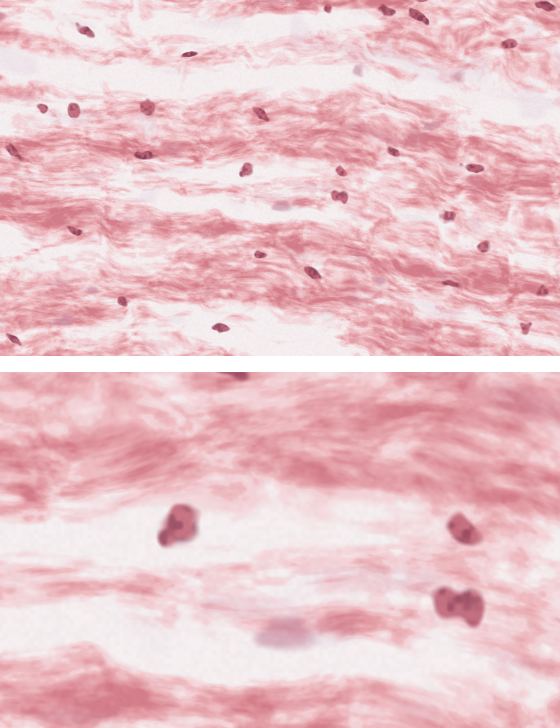
Top, the full canvas; bottom, a detail of the centre.
Write a WebGL 1 fragment shader that draws this texture.

```glsl
precision highp float;
// Stained fibrous tissue: wavy pink collagen strands, pale gaps and scattered dark nuclei.
uniform vec2 u_resolution;

const vec3 GAP = vec3(0.956, 0.932, 0.938);
const vec3 HAZE = vec3(0.95, 0.82, 0.84);
const vec3 PINK = vec3(0.93, 0.73, 0.75);
const vec3 ROSE = vec3(0.90, 0.64, 0.67);
const vec3 DEEP = vec3(0.83, 0.49, 0.54);
const vec3 LILAC = vec3(0.80, 0.68, 0.78);
const vec3 NUCLEUS = vec3(0.76, 0.41, 0.48);
const vec3 CHROMATIN = vec3(0.50, 0.20, 0.30);

float hash(vec2 p) {
  vec3 q = fract(p.xyx * vec3(0.1031, 0.1030, 0.0973));
  q += dot(q, q.yzx + 33.33);
  return fract((q.x + q.y) * q.z);
}

float noise(vec2 p) {
  vec2 i = floor(p), f = fract(p);
  f = f * f * (3.0 - 2.0 * f);
  float low = mix(hash(i), hash(i + vec2(1.0, 0.0)), f.x);
  float high = mix(hash(i + vec2(0.0, 1.0)), hash(i + 1.0), f.x);
  return mix(low, high, f.y);
}

// Layered noise centred on zero with a spread of about one.
float layers(vec2 p) {
  float sum = 0.0, weight = 0.5;
  for (int i = 0; i < 3; i++) {
    sum += weight * (noise(p) - 0.5);
    p = p * 2.03 + vec2(17.3, 41.7);
    weight *= 0.5;
  }
  return sum * 8.3;
}

// Bends space so that the strands run along x.
vec2 flow(vec2 p) {
  float sag = 0.06 * p.x + 0.05 * p.x * p.x * (1.2 - p.y);
  float wave = 0.10 * (noise(p * vec2(2.2, 3.0) + 5.0) - 0.5);
  float ripple = 0.025 * (noise(p * vec2(8.0, 12.0) + 30.0) - 0.5);
  return vec2(p.x, p.y + sag + wave + ripple);
}

// Thin continuous line where the noise crosses its middle value.
float strand(vec2 p, float width) {
  return 1.0 - smoothstep(0.0, width, abs(noise(p) - 0.5));
}

// Amount of collagen: long bands, torn wisps, fine fibres, flecks and strands.
float collagen(vec2 p, vec2 s) {
  float bands = layers(s * vec2(1.5, 15.5) + vec2(3.0, 8.0));
  vec2 curl = vec2(noise(p * 15.0 + 60.0), noise(p * 15.0 + 90.0)) - 0.5;
  float wisps = layers(s * vec2(9.0, 22.0) + curl * 1.8 + 20.0);
  float body = 0.68 * bands + 0.42 * wisps;
  float fibres = layers(s * vec2(20.0, 75.0) + curl * 1.2 + 50.0);
  float flecks = layers(s * vec2(55.0, 95.0) + curl * 2.0 + 80.0);
  float cover = smoothstep(-1.1, 0.2, body);
  float lines = 0.6 * strand(s * vec2(1.4, 10.0) + 70.0, 0.06);
  lines += 0.4 * strand(s * vec2(2.5, 17.0) + 110.0, 0.05);
  float fine = 0.34 * fibres + 0.24 * flecks;
  return body + fine * cover + lines * noise(p * 4.0) - 0.24;
}

vec3 stain(float amount) {
  vec3 c = mix(GAP, HAZE, smoothstep(-1.0, -0.05, amount));
  c = mix(c, PINK, smoothstep(-0.05, 0.42, amount));
  c = mix(c, ROSE, smoothstep(0.40, 1.0, amount));
  return mix(c, DEEP, smoothstep(0.80, 2.10, amount));
}

// Elliptic distance from a nucleus: below one is inside.
float ellipse(vec2 d, float angle, vec2 radii) {
  float c = cos(angle), s = sin(angle);
  return length(vec2(c * d.x + s * d.y, c * d.y - s * d.x) / radii);
}

vec3 addNuclei(vec3 color, vec2 p, float cellSize, float share) {
  vec2 home = floor(p / cellSize);
  float mottle = noise(p * 130.0);
  float wobble = 0.8 * (noise(p * 65.0) - 0.5);
  for (int j = -1; j <= 1; j++) {
    for (int i = -1; i <= 1; i++) {
      vec2 cell = home + vec2(float(i), float(j));
      float present = step(hash(cell + 11.0), share);
      vec2 jitter = vec2(hash(cell + 23.0), hash(cell + 37.0));
      vec2 center = (cell + 0.05 + 0.9 * jitter) * cellSize;
      float slim = hash(cell + 51.0);
      vec2 radii = vec2(mix(0.017, 0.031, slim), mix(0.016, 0.010, slim));
      radii *= mix(0.7, 1.15, hash(cell + 67.0));
      float angle = -0.2 + 1.1 * (hash(cell + 79.0) - 0.5);
      float dist = ellipse(p - center, angle, radii) + wobble;
      float faint = step(0.70, hash(cell + 97.0));
      float blur = mix(0.28, 0.55, faint);
      float mask = present * (1.0 - smoothstep(1.0 - blur, 1.0 + blur, dist));
      float dark = smoothstep(0.25, 0.85, mottle) * 0.6 + 0.4 * slim * slim;
      vec3 body = mix(NUCLEUS, CHROMATIN, clamp(dark, 0.0, 1.0));
      body = mix(body, mix(LILAC, NUCLEUS, 0.5), faint);
      color = mix(color, body, mask * mix(0.92, 0.65, faint));
    }
  }
  return color;
}

void main() {
  vec2 p = gl_FragCoord.xy / u_resolution.y;
  vec2 strands = flow(p);
  vec3 color = stain(collagen(p, strands));

  // Bluish stain in a few thin patches.
  float patches = smoothstep(0.72, 0.95, noise(strands * vec2(12.0, 30.0) + 130.0));
  color = mix(color, LILAC, 0.15 * patches);

  color = addNuclei(color, p, 0.165, 0.66);
  color += 0.025 * (noise(p * 240.0) - 0.5);
  gl_FragColor = vec4(color, 1.0);
}
```
